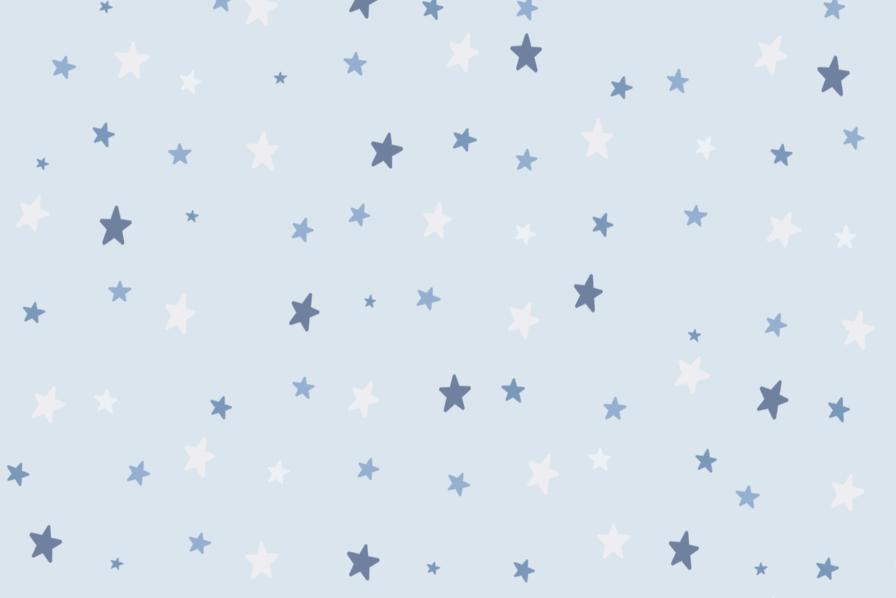
Write a Shadertoy shader that draws this pattern.

```glsl
// Small hand-cut stars in blue and off-white, scattered over a pale blue ground.
// Each cell of a jittered grid holds one five-pointed star; a low-discrepancy
// sequence shares out its kind, and hashes vary its place, tilt and arms.

#define ROWS 7.4          // grid cells per canvas height
#define JITTER 0.58       // wander of a star within its cell
#define BIG_RADIUS 0.0315 // arm length in canvas heights
#define MID_RADIUS 0.0200
#define TINY_RADIUS 0.0112
#define WAIST 0.47        // inner radius relative to arm length
#define ROUNDING 0.10     // tip rounding relative to arm length
#define TILT 0.22         // mean lean of the stars in radians
#define SOFTNESS 0.0006   // extra edge blur in canvas heights

const float PI = 3.14159265;
const vec3 GROUND = vec3(0.856, 0.898, 0.929);
const vec3 NAVY = vec3(0.440, 0.500, 0.625);
const vec3 STEEL = vec3(0.480, 0.595, 0.725);
const vec3 SKY = vec3(0.580, 0.685, 0.810);
const vec3 CREAM = vec3(0.930, 0.930, 0.950);
const vec3 FROST = vec3(0.925, 0.945, 0.965);

vec3 hash3(vec2 p) {
    vec3 q = fract(p.xyx * vec3(0.1031, 0.1030, 0.0973));
    q += dot(q, q.yxz + 33.33);
    return fract((q.xxy + q.yzz) * q.zyx);
}

// Signed distance to a star with rounded tips, pointing up
float starDistance(vec2 p, float radius) {
    float arm = 2.0 * PI / 5.0;
    float angle = mod(atan(p.x, p.y) + 0.5 * arm, arm) - 0.5 * arm;
    vec2 q = length(p) * vec2(cos(angle), abs(sin(angle)));
    float bevel = ROUNDING * radius;
    vec2 tip = vec2(radius - bevel, 0.0);
    vec2 notch = (WAIST * radius - bevel) * vec2(cos(0.5 * arm), sin(0.5 * arm));
    vec2 edge = notch - tip;
    vec2 rel = q - tip;
    float along = clamp(dot(rel, edge) / dot(edge, edge), 0.0, 1.0);
    float side = sign(rel.y * -edge.x + rel.x * edge.y);
    return side * length(rel - edge * along) - bevel;
}

// Share out colour and size: xyz is the colour, w the radius
vec4 starKind(float pick) {
    if (pick < 0.15) return vec4(NAVY, BIG_RADIUS);
    if (pick < 0.37) return vec4(CREAM, BIG_RADIUS);
    if (pick < 0.63) return vec4(SKY, MID_RADIUS);
    if (pick < 0.79) return vec4(STEEL, MID_RADIUS);
    if (pick < 0.89) return vec4(STEEL, TINY_RADIUS);
    return vec4(FROST, MID_RADIUS);
}

void mainImage(out vec4 fragColor, in vec2 fragCoord) {
    vec2 uv = fragCoord / iResolution.y;
    float blur = 0.7 / iResolution.y + SOFTNESS;
    vec2 home = floor(uv * ROWS);
    vec3 color = GROUND;

    // Stars of this cell and its neighbours
    for (int j = -1; j <= 1; j++)
    for (int i = -1; i <= 1; i++) {
        vec2 cell = home + vec2(i, j);
        vec3 place = hash3(cell + 17.0);
        vec3 form = hash3(cell + 71.0);
        vec4 kind = starKind(fract(dot(cell, vec2(0.7549, 0.5698)) + 0.15 * place.z));
        vec2 center = (cell + 0.5 + JITTER * (place.xy - 0.5)) / ROWS;
        vec2 p = uv - center;

        // Lean, then stretch the large stars and make the arms uneven
        float lean = TILT + 0.5 * (form.x - 0.5);
        p = mat2(cos(lean), sin(lean), -sin(lean), cos(lean)) * p;
        float stretch = kind.w > MID_RADIUS ? 0.13 : 0.02;
        p *= vec2(1.0 + stretch, 1.0 - 0.5 * stretch);
        float around = atan(p.x, p.y);
        p *= 1.0 + 0.06 * sin(2.0 * around + 2.0 * PI * form.y);

        float radius = kind.w * (0.95 + 0.1 * form.z);
        float cover = 1.0 - smoothstep(-blur, blur, starDistance(p, radius));
        color = mix(color, kind.rgb, cover);
    }
    fragColor = vec4(color, 1.0);
}
```
